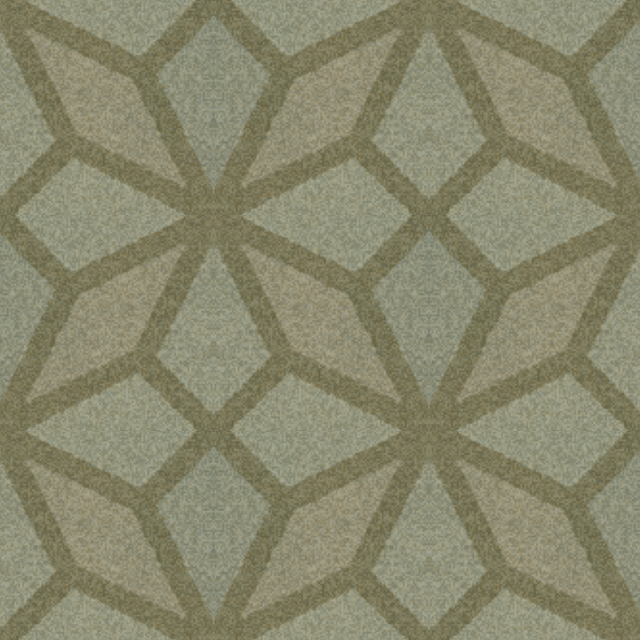
Write a WebGL 1 fragment shader that draws this pattern.

```glsl
precision highp float;
// Woven carpet lattice: eight-ray stars alternate with four-way crossings, and
// olive bands outline pale kites and rhombi. One mirrored cell, shifted by one
// on each row, carries the bands as folded segment distances plus yarn grain.

uniform vec2 u_resolution;

float hash(vec2 p) {
    vec3 q = fract(p.xyx * vec3(0.1031, 0.1030, 0.0973));
    q += dot(q, q.yzx + 33.33);
    return fract((q.x + q.y) * q.z);
}

float valueNoise(vec2 p) {
    vec2 i = floor(p), f = fract(p);
    f = f * f * (3.0 - 2.0 * f);
    return mix(mix(hash(i), hash(i + vec2(1.0, 0.0)), f.x),
               mix(hash(i + vec2(0.0, 1.0)), hash(i + vec2(1.0, 1.0)), f.x), f.y);
}

float segmentDistance(vec2 p, vec2 a, vec2 b) {
    vec2 pa = p - a, ba = b - a;
    return length(pa - ba * clamp(dot(pa, ba) / dot(ba, ba), 0.0, 1.0));
}

void main() {
    vec2 uv = gl_FragCoord.xy / u_resolution;

    // Grid units, counted from the top; a star or crossing sits on each node
    vec2 grid = vec2(uv.x + 0.003, 1.0 - uv.y) / 0.3366;
    float row = floor(grid.y);

    // Mirrored cell: crossings at (0,0) and (1,1), stars at the other corners
    vec2 cell = vec2(abs(mod(grid.x + row + 1.0, 2.0) - 1.0), grid.y - row);
    cell.x = 1.0 - cell.x;

    // Fold both halves of the cell onto one wedge beside a crossing
    vec2 nearCross = cell.x + cell.y > 1.0 ? 1.0 - cell : cell;
    vec2 wedge = vec2(max(nearCross.x, nearCross.y), min(nearCross.x, nearCross.y));

    // Yarn grain at two scales and slow tonal drift
    float fine = valueNoise(cell * 112.0) - 0.5;
    float coarse = valueNoise(cell * 47.0 + 31.0) - 0.5;
    float fleck = valueNoise(cell * 90.0 + 173.0) - 0.5;
    float drift = valueNoise(cell * 3.5 + 57.0) - 0.5;

    // Bands with slightly ragged edges
    vec2 joint = vec2(1.0 / 3.0);
    float d = min(segmentDistance(wedge, vec2(0.0), joint),
                  segmentDistance(wedge, joint, vec2(1.0, 0.0)));
    float band = 1.0 - smoothstep(-0.009, 0.009, d - 0.054 + 0.008 * coarse);

    // Tile colours: flat kites, upright kites with a dusky axis, warm rhombi
    float upright = step(nearCross.x, nearCross.y);
    float axisShade = upright * step(cell.x, 0.5) * exp(-9.0 * wedge.y);
    vec3 kite = mix(vec3(0.573, 0.580, 0.486), vec3(0.566, 0.572, 0.480), upright);
    kite -= axisShade * vec3(0.035, 0.025, 0.015);
    vec3 rhombus = vec3(0.572, 0.559, 0.458);
    vec3 tile = mix(kite, rhombus, step(1.0, wedge.x + 2.0 * wedge.y));

    vec3 color = mix(tile, vec3(0.474, 0.463, 0.346), band);

    // Mottling: light and dark yarns, a warm-cool fleck, broad wear
    color += 0.125 * fine + 0.055 * coarse;
    color += fleck * vec3(0.030, 0.0, -0.035);
    color += drift * vec3(0.022, 0.010, 0.002);

    gl_FragColor = vec4(color, 1.0);
}
```
